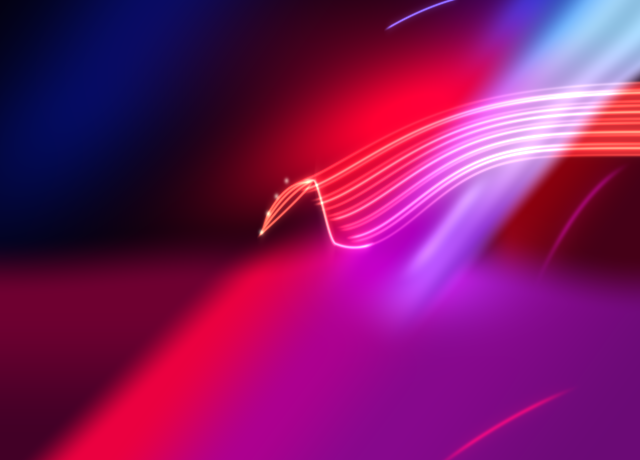
Reproduce this background procedurally as a Shadertoy shader.

```glsl
// Long-exposure light trails: a dark blue and red haze over a magenta floor,
// crossed by a pale diagonal beam and a folded ribbon of glowing strands.
// Soft masks and gaussians build the haze; strands are curves drawn in loops.

float gauss(float d, float w) { return exp(-d * d / (w * w)); }

float blob(vec2 d, vec2 radius) { d /= radius; return exp(-dot(d, d)); }

// Fades in at a and out at b, over a width w
float span(float x, float a, float b, float w) {
    return smoothstep(a - w, a + w, x) * (1.0 - smoothstep(b - w, b + w, x));
}

// Bright core with a faint halo; slope turns height into distance
float trail(float dy, float slope, float w) {
    float d = dy * inversesqrt(1.0 + slope * slope);
    return gauss(d, w) + 0.15 * gauss(d, 4.0 * w);
}

float strandStart(float s) { return mix(0.77, 0.635, s); }

// Height of one ribbon strand: s = 0 is the lowest, s = 1 the highest
float strand(float x, float s) {
    float u = max(x - strandStart(s), 0.0) / mix(0.21, 0.29, s);
    return mix(0.663, 0.825, s) - mix(0.201, 0.225, s) * exp(-pow(u, mix(2.0, 1.4, s)));
}

// Front rim of the ribbon: a steep drop into a rounded bottom
float rim(float x) {
    float u = clamp(x, 0.685, 0.81) - 0.77;
    return 0.462 + 5.0 * u * u + 0.11 * (1.0 - smoothstep(0.68, 0.73, x));
}

vec3 haze(vec2 p) {
    vec3 col = vec3(0.01, 0.0, 0.04);
    float band = dot(p - vec2(0.26, 0.89), vec2(0.82, -0.57));
    col += vec3(0.0, 0.045, 0.34) * gauss(band, 0.18) * smoothstep(0.3, 0.8, p.y);

    // Red glow stretched along the ribbon
    vec2 q = p - vec2(0.86, 0.73);
    q = vec2(dot(q, vec2(0.92, 0.39)), dot(q, vec2(-0.39, 0.92)));
    col += vec3(0.78, 0.0, 0.1) * blob(q, vec2(0.38, 0.12));
    col += vec3(0.33, 0.0, 0.08) * blob(p - vec2(0.84, 0.84), vec2(0.36, 0.2));
    col += vec3(0.1, 0.0, 0.26) * blob(p - vec2(1.1, 1.0), vec2(0.16, 0.2));

    // Dark red pocket at the right, brightest beside the beam
    float pocket = smoothstep(1.0, 1.12, p.x) * (1.0 - smoothstep(0.64, 0.74, p.y));
    vec3 pocketColor = mix(vec3(0.55, 0.0, 0.05), vec3(0.27, 0.0, 0.09), smoothstep(0.0, 0.25, p.x - p.y * 0.7 - 0.74));
    return mix(col, pocketColor, pocket);
}

vec3 floorColor(vec2 p) {
    float edge = p.x - p.y - 0.1;
    float fan = p.x - 0.75 * p.y;
    vec3 crimson = mix(vec3(0.26, 0.0, 0.15), vec3(0.43, 0.0, 0.19), smoothstep(0.05, 0.33, p.y));
    vec3 col = mix(crimson, vec3(0.92, 0.0, 0.25), smoothstep(-0.06, 0.07, edge));
    col = mix(col, vec3(0.68, 0.0, 0.56), smoothstep(0.23, 0.52, fan));
    col = mix(col, vec3(0.53, 0.03, 0.55), smoothstep(0.5, 0.8, fan));
    return mix(col, vec3(0.42, 0.04, 0.46), smoothstep(0.8, 1.3, fan));
}

void mainImage(out vec4 fragColor, in vec2 fragCoord) {
    vec2 p = fragCoord / iResolution.y;
    p.x *= 1.3913 * iResolution.y / iResolution.x;

    // Haze above, floor below a soft horizon
    float horizon = 0.435 + 0.03 * smoothstep(0.0, 0.5, p.x) + 0.05 * gauss(p.x - 0.78, 0.14)
                  - 0.07 * smoothstep(0.95, 1.39, p.x);
    vec3 col = mix(haze(p), floorColor(p), 1.0 - smoothstep(horizon - 0.08, horizon + 0.05, p.y));
    col += vec3(0.3, 0.0, 0.45) * blob(p - vec2(0.86, 0.5), vec2(0.13, 0.1));
    col += vec3(0.16, 0.1, 0.3) * blob(p - vec2(0.95, 0.39), vec2(0.17, 0.09));

    // Ribbon body between its highest and lowest strand
    float top = strand(p.x, 1.0);
    float bottom = max(strand(p.x, 0.0), rim(p.x));
    float body = span(p.y, bottom, top, 0.008) * smoothstep(0.63, 0.7, p.x);
    vec3 bodyColor = mix(vec3(0.86, 0.0, 0.15), vec3(0.93, 0.16, 0.2), smoothstep(1.1, 1.35, p.x));
    bodyColor = mix(bodyColor, vec3(0.85, 0.02, 0.5), gauss(p.x - p.y - 0.3, 0.09));
    col = mix(col, bodyColor, 0.75 * body);

    // Diagonal beam: u runs across it, from magenta low down to pale blue on top
    float left = 0.797 + 0.79 * (p.y - 0.511);
    float right = 1.0 + 0.86 * (p.y - 0.402) + 0.1 * smoothstep(0.75, 1.0, p.y);
    float u = (p.x - left) / (right - left);
    float beam = smoothstep(-0.08, 0.24, u) * (1.0 - smoothstep(0.86, 1.08, u));
    beam *= smoothstep(0.34, 0.52, p.y + 0.12 * u);
    float streaks = sin(13.0 * u + 2.0 * sin(5.0 * u + 3.0 * p.y));
    vec3 low = mix(vec3(0.76, 0.02, 0.78), vec3(0.66, 0.28, 0.94), smoothstep(0.3, 0.7, u));
    vec3 mid = mix(vec3(0.84, 0.24, 0.9), vec3(0.84, 0.66, 0.98), smoothstep(0.05, 0.6, u));
    vec3 high = mix(vec3(0.2, 0.55, 0.95), vec3(0.64, 0.86, 1.0), smoothstep(0.05, 0.4, u));
    vec3 beamColor = mix(low, mid, smoothstep(0.48, 0.68, p.y));
    beamColor = mix(beamColor, high, smoothstep(0.75, 0.95, p.y));
    col = mix(col, beamColor + 0.06 * streaks, 0.94 * beam);
    col += vec3(0.0, 0.2, 0.5) * gauss(u + 0.06, 0.14) * smoothstep(0.8, 1.0, p.y);
    float tail = p.x - 0.888 - 0.76 * (p.y - 0.4);
    col += vec3(0.2, 0.27, 0.2) * gauss(tail, 0.022) * span(p.y, 0.42, 0.6, 0.04);

    // Ribbon strands
    vec3 strandColor = mix(vec3(1.0, 0.5, 0.36), vec3(0.5, 0.45, 0.3), beam);
    for (int i = 0; i < 13; i++) {
        float k = float(i);
        float s = clamp(k / 12.0 + 0.022 * sin(k * 2.7), 0.0, 1.0);
        float y = strand(p.x, s);
        float slope = (strand(p.x + 0.002, s) - y) / 0.002;
        float power = 0.55 + 0.35 * sin(k * 2.1 + 1.4 + 3.0 * p.x) + 0.3 * gauss(p.x - 1.03, 0.12) * (1.0 - s);
        col += strandColor * power * trail(p.y - y, slope, 0.003) * smoothstep(0.0, 0.03, p.x - strandStart(s));
    }

    // Front rim and the folded strands behind it
    float rimSlope = (rim(p.x + 0.002) - rim(p.x - 0.002)) / 0.004;
    col += vec3(0.8, 0.6, 0.45) * trail(p.y - rim(p.x), rimSlope, 0.003) * span(p.x, 0.668, 0.805, 0.012);
    for (int i = 0; i < 4; i++) {
        float k = float(i) / 3.0;
        float v = max(0.68 - p.x, 0.001) / 0.12;
        float bend = mix(0.9, 2.5, k);
        float slope = bend * pow(v, bend - 1.0);
        col += vec3(0.75, 0.36, 0.24) * trail(p.y - 0.605 + 0.12 * pow(v, bend), slope, 0.0026)
             * span(p.x, 0.565 + 0.012 * k, 0.675, 0.008);
        vec2 bead = mix(vec2(0.568, 0.495), vec2(0.623, 0.607), k) + vec2(-0.004, 0.004) * sin(3.14 * k);
        col += vec3(0.3, 0.55, 0.45) * blob(p - bead, vec2(0.005, 0.006));
    }

    // Stray trails: blue at the top, pink at the bottom, violet at the right
    float a = p.x - 0.833, b = p.x - 0.978, c = p.x - 1.178;
    col += vec3(0.3, 0.4, 0.85) * trail(p.y - 0.933 - 0.6 * a + a * a, 0.6 - 2.0 * a, 0.0025) * span(a, 0.01, 0.16, 0.01);
    col += vec3(0.35, 0.0, 0.0) * trail(p.y - 0.005 - 0.72 * b + 0.6 * b * b, 0.72 - 1.2 * b, 0.005) * span(b, 0.0, 0.23, 0.06);
    col += vec3(0.2, 0.02, 0.28) * trail(p.y - 0.411 - 1.96 * c + 3.9 * c * c, 1.96 - 7.8 * c, 0.006) * span(c, 0.02, 0.16, 0.04);

    fragColor = vec4(clamp(col, 0.0, 1.0), 1.0);
}
```
